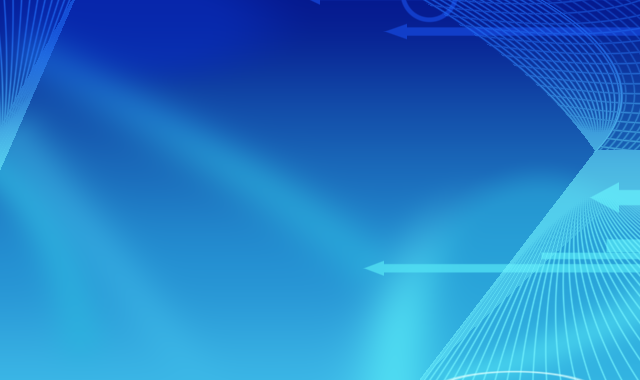
Give the GLSL for this background, as a Shadertoy shader.

```glsl
const float ASPECT = 1.684;
const float PI = 3.14159;
const float LINE_WIDTH = 0.0040;
const float LINE_ALPHA = 0.72;
const float CROSS_ROWS = 38.0;
const vec3 NAVY = vec3(0.02, 0.10, 0.56);
const vec3 BLUE = vec3(0.09, 0.37, 0.70);
const vec3 AZURE = vec3(0.14, 0.56, 0.82);
const vec3 SKY = vec3(0.24, 0.73, 0.91);
const vec3 ROYAL = vec3(0.03, 0.19, 0.76);
const vec3 CYAN = vec3(0.17, 0.70, 0.87);
const vec3 BRIGHT = vec3(0.33, 0.90, 0.96);
const vec3 ARROW_BLUE = vec3(0.08, 0.28, 0.86);
const vec3 LINE_TOP = vec3(0.12, 0.42, 0.96);
const vec3 LINE_LOW = vec3(0.45, 0.96, 1.00);

// Distance to a quadratic curve and the parameter of its nearest point
vec2 curveDistance(vec2 p, vec2 a, vec2 b, vec2 c) {
    vec2 best = vec2(9.0, 0.0);
    vec2 from = a;
    const float STEPS = 14.0;
    for (float i = 1.0; i <= STEPS; i++) {
        float t = i / STEPS;
        vec2 to = mix(mix(a, b, t), mix(b, c, t), t);
        vec2 seg = to - from;
        float h = clamp(dot(p - from, seg) / dot(seg, seg), 0.0, 1.0);
        float dist = length(p - from - seg * h);
        if (dist < best.x) best = vec2(dist, (i - 1.0 + h) / STEPS);
        from = to;
    }
    return best;
}

// Soft beam whose width changes along its curve
float beam(vec2 p, vec2 a, vec2 b, vec2 c, float w0, float w1) {
    vec2 near = curveDistance(p, a, b, c);
    float r = near.x / mix(w0, w1, near.y);
    return exp(-r * r);
}

float inside(float dist) {
    float aa = 1.0 / iResolution.y;
    return 1.0 - smoothstep(-aa, aa, dist);
}

// Left-pointing arrow; size holds head length, head half and shaft half
float arrow(vec2 p, vec2 tip, vec3 size) {
    vec2 q = vec2(p.x - tip.x, abs(p.y - tip.y));
    float halfHeight = q.x < size.x ? size.y * q.x / size.x : size.z;
    return inside(q.y - halfHeight);
}

float bar(vec2 p, float left, float low, float high) {
    return inside(max(left - p.x, max(low - p.y, p.y - high)));
}

// Strokes at whole steps of k, averaged where they become too dense
float strokes(float k) {
    float density = length(vec2(dFdx(k), dFdy(k))) * iResolution.y;
    float dist = abs(fract(k) - 0.5) / max(density, 0.001);
    float average = min(LINE_WIDTH * density, 0.8);
    return mix(inside(dist - 0.5 * LINE_WIDTH), average,
               smoothstep(0.25, 0.6, density / iResolution.y));
}

float band(float s) {
    return step(0.0, s) * step(s, 1.0);
}

// Left ribbon; d is the depth below the top edge
float leftMesh(float x, float d) {
    float t = clamp(d / 0.45, 0.0, 1.0);
    float s = (0.197 - 0.438 * d - x) / (0.21 * pow(1.0 - t, 1.3) + 0.012);
    float fan = strokes(12.0 * pow(max(s, 0.0), 0.75));
    float s2 = (0.197 - 0.438 * d - x) / (0.008 + 0.06 * t);
    return max(fan * step(0.0, s), strokes(7.0 * s2) * band(s2)) * step(d, 0.48);
}

// Upper right ribbon with its crossing rows
float upperMesh(float x, float d) {
    float t = clamp(d / 0.4, 0.0, 1.0);
    float left = 1.107 + 0.46 * t + 0.197 * t * (1.0 - t);
    float right = 1.425 + 0.14 * t + 0.526 * t * (1.0 - t);
    float s = (x - left) / max(right - left, 0.004);
    float s2 = (x - right) / (0.30 - 0.12 * t);
    float rows = strokes(CROSS_ROWS * (d - 0.18 * (x - left) + 0.35 * (x - left) * (x - left)));
    float mesh = max(strokes(15.0 * s) * band(s), 0.6 * strokes(10.0 * s2) * step(0.0, s2));
    float rim = inside(abs(x - right) - 0.003);
    mesh = max(max(mesh, rim), 0.75 * rows * step(0.0, s));
    return mesh * step(d, 0.4);
}

// Lower right fan with a narrow crossing fan along its edge
float lowerMesh(float x, float d) {
    float t = clamp((d - 0.395) / 0.605, 0.0, 1.0);
    float offset = x - 1.568 + 0.465 * t;
    float s = offset / (0.636 * pow(t, 1.5) + 0.006);
    float s2 = offset / (0.20 * pow(1.0 - t, 1.3) + 0.01);
    float fan = strokes(21.0 * pow(max(s, 0.0), 0.68)) * step(0.0, s);
    return max(fan, 0.7 * strokes(13.0 * s2) * band(s2)) * step(0.395, d);
}

void mainImage(out vec4 fragColor, in vec2 fragCoord) {
    vec2 p = fragCoord / iResolution.xy * vec2(ASPECT, 1.0);
    float depth = 1.0 - p.y;

    // Vertical gradient
    vec3 color = mix(SKY, AZURE, smoothstep(-0.1, 0.36, p.y));
    color = mix(color, BLUE, smoothstep(0.28, 0.68, p.y));
    color = mix(color, NAVY, smoothstep(0.56, 1.02, p.y));

    // Broad glows
    float corner = length((p - vec2(0.36, 0.94)) / vec2(0.46, 0.20));
    color = mix(color, ROYAL, 0.55 * (1.0 - smoothstep(0.4, 1.05, corner)));
    float dome = length((p - vec2(1.42, 0.10)) / vec2(0.37, 0.46));
    color = mix(color, CYAN, 0.5 * (1.0 - smoothstep(0.82, 1.06, dome)));

    // Curved beams
    float sweep = beam(p, vec2(0.10, 0.85), vec2(0.66, 0.56), vec2(0.95, 0.32), 0.07, 0.075);
    color = mix(color, mix(CYAN, vec3(0.10, 0.42, 0.84), smoothstep(0.5, 0.9, p.y)), 0.55 * sweep);
    color = mix(color, CYAN, 0.65 * beam(p, vec2(-0.05, 0.58), vec2(0.16, 0.45), vec2(0.21, 0.12), 0.06, 0.07));
    color = mix(color, SKY, 0.45 * beam(p, vec2(0.05, 0.62), vec2(0.27, 0.35), vec2(0.53, -0.02), 0.08, 0.07));
    color = mix(color, BRIGHT, 0.75 * smoothstep(0.58, 0.1, p.y)
        * beam(p, vec2(1.03, -0.05), vec2(1.06, 0.43), vec2(1.25, 0.53), 0.11, 0.045));
    color = mix(color, BRIGHT, 0.5 * beam(p, vec2(1.2, 0.0), vec2(1.45, 0.07), vec2(1.75, 0.22), 0.04, 0.06));

    // Arrows, bars and ring
    float topShapes = max(arrow(p, vec2(1.013, 0.917), vec3(0.057, 0.020, 0.011)),
                          inside(abs(length(p - vec2(1.13, 1.018)) - 0.07) - 0.006));
    topShapes = max(topShapes, arrow(p, vec2(0.816, 1.0), vec3(0.025, 0.012, 0.0)));
    color = mix(color, ARROW_BLUE, 0.75 * topShapes);
    float lowShapes = max(arrow(p, vec2(0.958, 0.294), vec3(0.053, 0.020, 0.011)),
                          arrow(p, vec2(1.553, 0.48), vec3(0.075, 0.040, 0.020)));
    lowShapes = max(lowShapes, max(bar(p, 1.425, 0.318, 0.335), bar(p, 1.596, 0.335, 0.37)));
    color = mix(color, BRIGHT, 0.72 * lowShapes);

    // Line meshes and the pale arc at the foot
    float mesh = max(leftMesh(p.x, depth), max(upperMesh(p.x, depth), lowerMesh(p.x, depth)));
    vec3 lineColor = mix(LINE_TOP, LINE_LOW, smoothstep(0.05, 0.5, depth));
    color = mix(color, lineColor, LINE_ALPHA * mesh);
    float arc = (length((p - vec2(1.355, -0.031)) / vec2(0.208, 0.053)) - 1.0) * 0.053;
    color = mix(color, vec3(0.85, 1.0, 1.0), 0.8 * inside(abs(arc) - 0.002));

    fragColor = vec4(color, 1.0);
}
```
